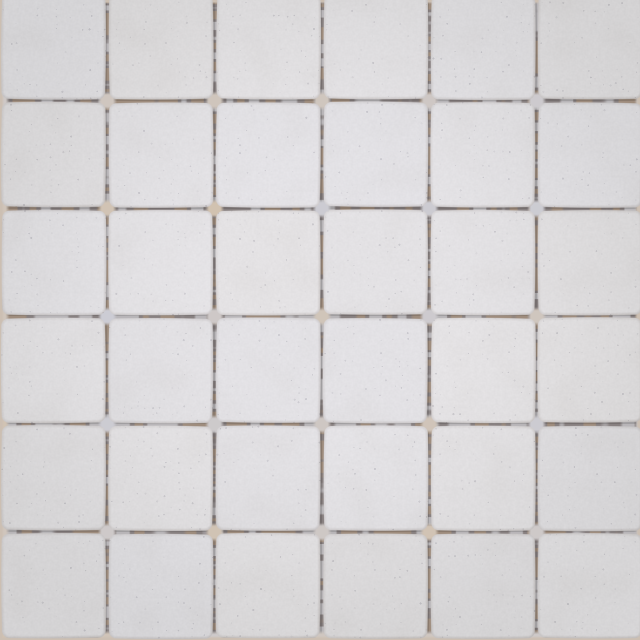
This pattern is drawn by a three.js fragment shader. Its source:

```glsl
// Six by six sheet of pale, softly rounded stone tiles with narrow mesh-backed joints.
varying vec2 vUv;

float hash(vec2 p) {
  p = fract(p * vec2(0.1731, 0.2317) + 0.137);
  p += dot(p, p.yx + 31.32);
  return fract((p.x + p.y) * p.x * 17.3);
}

vec2 gradientAt(vec2 p) {
  float angle = 6.28318 * hash(p);
  return vec2(cos(angle), sin(angle));
}

float gradientNoise(vec2 p) {
  vec2 i = floor(p), f = p - i;
  vec2 w = f * f * f * (f * (f * 6.0 - 15.0) + 10.0);
  vec2 e = vec2(1.0, 0.0);
  float low = mix(dot(gradientAt(i), f), dot(gradientAt(i + e), f - e), w.x);
  float high = mix(dot(gradientAt(i + e.yx), f - e.yx), dot(gradientAt(i + 1.0), f - 1.0), w.x);
  return mix(low, high, w.y);
}

float roundedBox(vec2 p, vec2 halfSize, float radius) {
  vec2 d = abs(p) - halfSize + radius;
  return length(max(d, 0.0)) + min(max(d.x, d.y), 0.0) - radius;
}

// Signed distance to one tile: slightly shifted, turned and bowed outwards.
float tileDistance(vec2 p, vec2 id) {
  vec2 jitter = vec2(hash(id + 11.0), hash(id + 47.0)) - 0.5;
  float turn = (hash(id + 83.0) - 0.5) * 0.012;
  p += vec2(-p.y, p.x) * turn - jitter * 0.0016;
  vec2 bow = 0.0013 * (1.0 - p.yx * p.yx / 0.0066);
  return roundedBox(p, vec2(0.0806, 0.0810) + bow, 0.0105);
}

// Joint backing: shadow, dashes of mesh and paper, pale knots at crossings.
vec3 jointColor(vec2 uv, vec2 p, vec2 pitch) {
  vec2 edge = 0.5 * pitch - abs(p);
  vec2 line = floor(uv / pitch + 0.5);
  bool upright = edge.x < edge.y;
  float along = upright ? uv.y : uv.x;
  float index = upright ? line.x + 20.0 : line.y + 50.0;
  float dash = gradientNoise(vec2(along * (upright ? 62.0 : 34.0), index * 3.37));
  vec3 color = mix(vec3(0.53, 0.50, 0.50), vec3(0.62, 0.55, 0.49), smoothstep(0.02, 0.12, dash));
  color = mix(color, vec3(0.72, 0.71, 0.72), smoothstep(-0.10, -0.22, dash));
  float side = upright ? p.x : -p.y;
  color *= 1.0 - 0.13 * smoothstep(-0.001, 0.001, side);
  vec3 knot = mix(vec3(0.80, 0.80, 0.83), vec3(0.82, 0.76, 0.69), hash(line + 5.0));
  color = mix(color, knot, smoothstep(0.016, 0.008, max(edge.x, edge.y)));
  // Paler backing shows around the outside of the sheet.
  float border = min(min(uv.x, uv.y), min(1.0 - uv.x, 1.0 - uv.y));
  return mix(vec3(0.80, 0.75, 0.70), color, smoothstep(0.002, 0.007, border));
}

// Sparse pinhead flecks, one candidate per grid cell.
float flecks(vec2 uv) {
  vec2 g = uv * 95.0, id = floor(g);
  vec2 center = 0.25 + 0.5 * vec2(hash(id + 3.0), hash(id + 71.0));
  float radius = mix(0.06, 0.15, hash(id + 29.0));
  float strength = step(0.78, hash(id + 113.0)) * hash(id + 151.0);
  return strength * smoothstep(radius + 0.07, radius - 0.05, length(g - id - center));
}

vec3 stoneColor(vec2 uv, vec2 p, vec2 id, float d) {
  // Broad light falloff across the sheet.
  float falloff = smoothstep(0.17, 0.66, length(uv - vec2(0.50, 0.54)));
  vec3 color = mix(vec3(0.895, 0.890, 0.905), vec3(0.835, 0.832, 0.842), falloff);

  // Individual tint, cloudy mottling, fine grain and flecks.
  color += (hash(id + 7.0) - 0.5) * 0.012;
  color -= vec3(0.0, 0.003, 0.012) * hash(id + 19.0);
  float cloud = gradientNoise(uv * 17.0 + id * 5.3);
  color -= vec3(0.020, 0.022, 0.026) * max(cloud, 0.0);
  color += 0.012 * gradientNoise(uv * 150.0) + 0.012 * gradientNoise(uv * 310.0);
  color -= vec3(0.10, 0.10, 0.09) * flecks(uv);

  // Rounded rim, turning darker towards the lower right.
  float rim = smoothstep(-0.0055, 0.0, d);
  float away = smoothstep(-0.08, 0.10, p.x - p.y);
  color -= vec3(0.065, 0.072, 0.078) * rim * mix(0.65, 1.25, away);
  return color;
}

void main() {
  vec2 pitch = vec2(0.1677, 0.1685);
  vec2 id = floor(vUv / pitch);
  vec2 p = vUv - (id + 0.5) * pitch;
  float d = tileDistance(p, id);
  float coverage = smoothstep(0.0012, -0.0012, d);
  vec3 color = mix(jointColor(vUv, p, pitch), stoneColor(vUv, p, id, d), coverage);
  gl_FragColor = vec4(color, 1.0);
}
```
